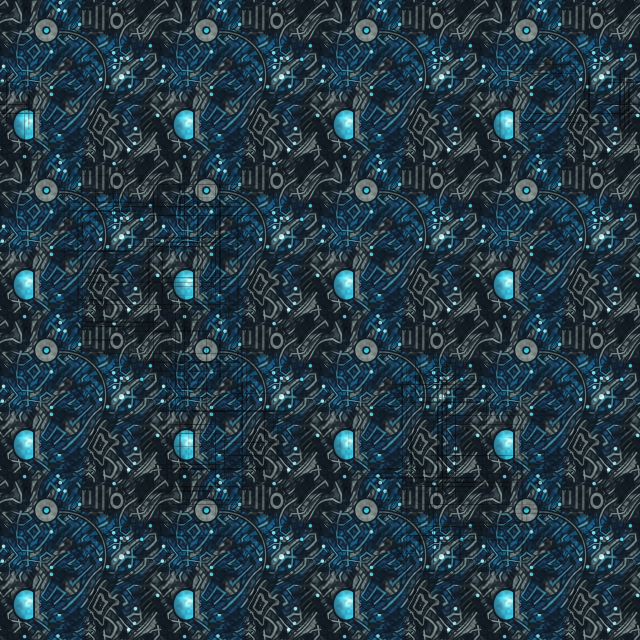
Give the GLSL for this pattern, as a three.js fragment shader.

```glsl
varying vec2 vUv;

const float REPEATS = 4.;
const float SOFT = .004; // edge smoothing, in tile units
const float WARP = .07;
const float COARSE = 13.; // trace cells per tile
const float FINE = 25.;
const float ROWS = 144.; // wear lines per canvas
const float WEAR = .5;
const float PI = 3.14159;
const vec3 INK = vec3(.07, .105, .135);
const vec3 SLATE = vec3(.22, .27, .3);
const vec3 NAVY = vec3(.09, .21, .33);
const vec3 STEEL = vec3(.43, .48, .47);
const vec3 BLUE = vec3(.09, .42, .6);
const vec3 TEAL = vec3(.16, .45, .55);
const vec3 CYAN = vec3(.22, .74, .84);
const vec3 ICE = vec3(.7, .88, .87);

float hash(vec2 c) { return fract(sin(dot(c, vec2(127.1, 311.7))) * 43758.5453); }

vec2 wrap(vec2 c, vec2 n) { return floor(mod(floor(c) + .5, n)); }

// Value noise with n whole cells per unit
float noise(vec2 p, vec2 n) {
  p *= n;
  vec2 f = fract(p), a = wrap(p, n), b = wrap(p + 1., n);
  f = f * f * (3. - 2. * f);
  return mix(mix(hash(a), hash(vec2(b.x, a.y)), f.x),
             mix(hash(vec2(a.x, b.y)), hash(b), f.x), f.y);
}
float noise(vec2 p, float n) { return noise(p, vec2(n)); }

vec2 from(vec2 p, float x, float y) { return fract(p - vec2(x, y) + .5) - .5; }

float blob(vec2 p, float x, float y, float r) {
  vec2 d = from(p, x, y) / r;
  return exp(-dot(d, d));
}

float stroke(float d, float w) { return 1. - smoothstep(w - SOFT, w + SOFT, d); }

// Distance to mitred traces, mostly rising to the right
float traces(vec2 p, float n) {
  vec2 f = fract(p * n) - .5;
  float h = hash(wrap(p * n, vec2(n)) + n);
  if (h > .76) f.x = -f.x;
  float slant = abs(abs(f.x - f.y) - .5) * .707;
  return (h < .2 ? min(abs(f.x), abs(f.y)) : slant) / n;
}

// Facets: x is a random id, y the gap to the next facet
vec2 facets(vec2 p, float n) {
  float first = 9., next = 9., id = 0.;
  for (int y = -1; y <= 1; y++) for (int x = -1; x <= 1; x++) {
    vec2 o = vec2(float(x), float(y));
    vec2 c = wrap(p * n + o, vec2(n));
    float d = length(o + vec2(hash(c), hash(c + 41.)) - fract(p * n));
    if (d < first) { next = first; first = d; id = hash(c + 83.); }
    else next = min(next, d);
  }
  return vec2(id, next - first);
}

// Lit dots, denser where amount is high
float sparkles(vec2 p, float n, float amount) {
  vec2 c = wrap(p * n, vec2(n));
  vec2 jitter = .35 * (vec2(hash(c + 7.), hash(c + 19.)) - .5);
  return stroke(length(fract(p * n) - .5 - jitter) / n, .011) * step(1. - amount, hash(c + 61.));
}

void main() {
  vec2 p = fract(vUv * REPEATS);
  vec2 q = p + WARP * (vec2(noise(p, 6.), noise(p.yx, 7.)) - .5);
  float broad = noise(p, 5.), mottle = noise(q, 21.), power = noise(q.yx, 11.);

  // Regions of the tile
  float lit = blob(p, .77, .68, .13) + blob(p, .39, .95, .12);
  float blue = lit + blob(p, .53, .62, .14) + blob(p, .08, .55, .15)
    + blob(p, .36, .18, .17) + .9 * (broad - .45);
  float grey = blob(p, .24, .84, .14) + blob(p, .92, .55, .13)
    + blob(p, .3, .43, .1) + blob(p, .65, .22, .14);
  float dark = blob(p, .65, .92, .13) + blob(p, .87, .27, .17);

  // Ground and blue facets
  vec3 col = mix(INK, SLATE, smoothstep(.3, .8, mottle));
  vec2 facet = facets(q, 17.);
  float glow = facet.x * facet.x * (.6 + .8 * lit);
  vec3 gem = mix(NAVY, BLUE, min(glow, 1.)) * (.8 + .4 * mottle);
  col = mix(col, gem, smoothstep(.05, .4, blue));
  col *= mix(.55, 1., smoothstep(0., .2, facet.y));

  // Slanted metal plates
  float plate = noise(vec2(q.x + q.y, q.x - q.y), vec2(5., 15.))
    + .28 * grey - .12 * blue - .2 * dark;
  vec2 ridge = sin(60. * PI * p);
  vec3 metal = mix(SLATE, STEEL * 1.1, .67 + .33 * ridge.x * ridge.y);
  col = mix(col, INK, .85 * smoothstep(.56, .64, plate));
  col = mix(col, metal, smoothstep(.68, .75, plate));

  // Fine and coarse traces with shadows
  float fine = traces(q, FINE), coarse = traces(q, COARSE);
  vec3 wire = mix(STEEL, TEAL, smoothstep(.1, .5, blue));
  col = mix(col, INK, .7 * stroke(fine, .006) * smoothstep(.7, .5, power));
  col = mix(col, wire, .6 * stroke(fine, .004) * smoothstep(.55, .7, power));
  col = mix(col, INK, .75 * stroke(coarse, .014));
  col = mix(col, mix(wire, ICE, .3 * power), stroke(coarse, .005) * smoothstep(.4, .6, mottle));

  // Upright pins and oval eyelet
  vec2 pin = abs(from(p, .63, .89));
  float bar = max(abs(fract(p.x * 24.) - .5) / 24. - .007,
    pin.y - .03 - .05 * hash(vec2(floor(p.x * 24.), 5.)));
  float panel = stroke(pin.x, .125) * stroke(pin.y, .09);
  col = mix(col, mix(INK, STEEL * .85, stroke(bar, 0.)), panel * .8);
  float eyelet = length(from(p, .73, .87) * vec2(1., .8));
  col = mix(col, INK, stroke(eyelet, .05));
  col = mix(col, STEEL, stroke(abs(eyelet - .033), .008));

  // Nested metal curls
  vec2 curl = abs(from(q, .65, .22));
  float curlD = curl.x + curl.y + .05 * mottle;
  float rings = abs(fract(curlD * 18.) - .5) / 18.;
  col = mix(col, mix(INK, STEEL, stroke(rings, .01)), .8 * stroke(curlD, .14));

  // Long arc
  vec2 arc = from(p, .39, .53);
  float arcD = abs(length(arc) - .27), side = smoothstep(.12, .2, arc.x + arc.y);
  col = mix(col, INK, side * stroke(arcD, .014));
  col = mix(col, STEEL, .8 * side * stroke(arcD, .004));

  // Washer with a lit core
  float hub = length(from(p, .29, .81));
  col = mix(col, INK, stroke(hub, .08));
  col = mix(col, STEEL * (.95 + .3 * mottle), stroke(abs(hub - .048), .022));
  col = mix(col, CYAN, stroke(hub, .016));

  // Half-cut glowing lens on a metal mount
  vec2 lens = from(p, .165, .22);
  float lensD = max(length(lens * vec2(1., .85)) - .078, lens.x - .042);
  col = mix(col, metal, stroke(max(abs(lens.x - .055) - .025, abs(lens.y) - .085), 0.));
  col = mix(col, INK, stroke(lensD, .012));
  vec3 shine = mix(TEAL, CYAN, smoothstep(-.075, 0., lens.x + .3 * lens.y));
  shine = mix(shine, ICE * 1.1, blob(p, .18, .24, .035));
  col = mix(col, shine, stroke(lensD, 0.));

  // Lit dots
  float amount = .03 + .22 * lit + .3 * blob(p, .78, .52, .1);
  col = mix(col, mix(CYAN, ICE, mottle), sparkles(p, 23., amount));
  col = mix(col, ICE * 1.1, stroke(length(from(p, .76, .52)), .017));

  // Grain, and line wear that varies over the canvas
  col *= .86 + .32 * noise(p, 61.);
  vec2 row = floor(vUv * ROWS) / ROWS, bump = sin(PI * vUv * ROWS);
  float across = noise(vec2(vUv.x, row.y + .1 / ROWS), vec2(7., ROWS)) * bump.y * bump.y;
  float down = noise(vec2(row.x + .1 / ROWS, vUv.y), vec2(ROWS, 7.)) * bump.x * bump.x;
  float worn = smoothstep(.45, .85, noise(vUv, 6.));
  col *= 1. - WEAR * worn * smoothstep(.45, .85, max(across, down));
  gl_FragColor = vec4(min(col, 1.), 1.);
}
```
